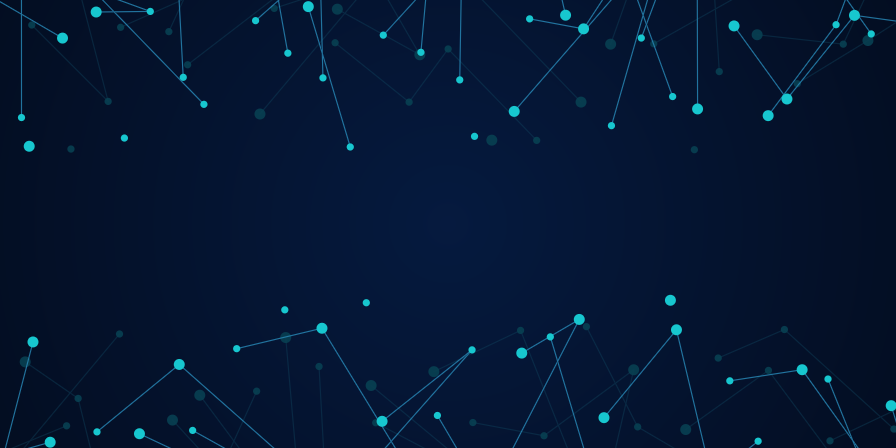
Give the GLSL for this background, as a Shadertoy shader.

```glsl
// Navy backdrop with glowing teal node networks along the top and bottom edges.

// Integer hash (PCG style) giving three values in 0..1
vec3 hash3(ivec3 cell) {
    uvec3 v = uvec3(cell) * 1664525u + 1013904223u;
    v.x += v.y * v.z; v.y += v.z * v.x; v.z += v.x * v.y;
    v ^= v >> 16u;
    v.x += v.y * v.z; v.y += v.z * v.x; v.z += v.x * v.y;
    return vec3(v >> 8u) / 16777216.0;
}

float segmentDistance(vec2 p, vec2 a, vec2 b) {
    vec2 ab = b - a;
    return length(p - a - ab * clamp(dot(p - a, ab) / dot(ab, ab), 0.0, 1.0));
}

// Pixel coverage of a shape from its signed distance
float coverage(float d, float pixel) {
    return clamp(0.5 - d / pixel, 0.0, 1.0);
}

// Node spread evenly in x, with a random depth measured from the canvas edge
vec2 nodePosition(int i, int count, int seed, float aspect) {
    vec3 h = hash3(ivec3(i, seed, 5));
    return vec2(aspect * (float(i) + h.x) / float(count), 0.01 + 0.33 * h.y);
}

// Returns line coverage in x and disc coverage in y for one network
vec2 network(vec2 p, int count, int seed, float aspect, float pixel) {
    vec2 mask = vec2(0.0);
    for (int i = 0; i < count; i++) {
        vec2 node = nodePosition(i, count, seed, aspect);
        vec3 h = hash3(ivec3(i, seed, 11));

        // Larger and smaller discs
        float radius = h.x > 0.5 ? 0.0122 : 0.008;
        mask.y = max(mask.y, coverage(length(p - node) - radius, pixel));

        // Deep nodes float free; the rest link off the canvas or to each other
        if (node.y < 0.29) {
            vec2 offCanvas = vec2(node.x + 0.55 * (h.y - 0.5), -0.05);
            vec2 neighbour = nodePosition(i + 2, count, seed, aspect);
            vec2 target = h.z < 0.6 ? offCanvas : neighbour;
            float d = segmentDistance(p, node, target);
            mask.x = max(mask.x, coverage(d - 0.0013, pixel));
        }
    }
    return mask;
}

void mainImage(out vec4 fragColor, in vec2 fragCoord) {
    float pixel = 1.0 / iResolution.y;
    float aspect = iResolution.x * pixel;
    vec2 p = fragCoord * pixel;

    // Radial backdrop, brightest in the middle
    float radial = length(p - vec2(0.5 * aspect, 0.5)) / 1.118;
    vec3 color = mix(vec3(0.022, 0.102, 0.247), vec3(0.012, 0.052, 0.13),
                     clamp(radial, 0.0, 1.0));

    // Fold both bands onto depth from the nearest edge
    bool top = p.y > 0.5;
    vec2 q = vec2(p.x, top ? 1.0 - p.y : p.y);

    // Faint network behind
    vec2 faint = network(q, 24, top ? 3 : 8, aspect, pixel);
    color = mix(color, vec3(0.06, 0.28, 0.38), 0.4 * faint.x);
    color = mix(color, vec3(0.03, 0.25, 0.32), 0.9 * faint.y);

    // Bright network in front
    vec2 bright = network(q, top ? 31 : 24, top ? 17 : 29, aspect, pixel);
    color = mix(color, vec3(0.15, 0.52, 0.70), 0.85 * bright.x);
    color = mix(color, vec3(0.09, 0.78, 0.81), bright.y);

    fragColor = vec4(color, 1.0);
}
```
